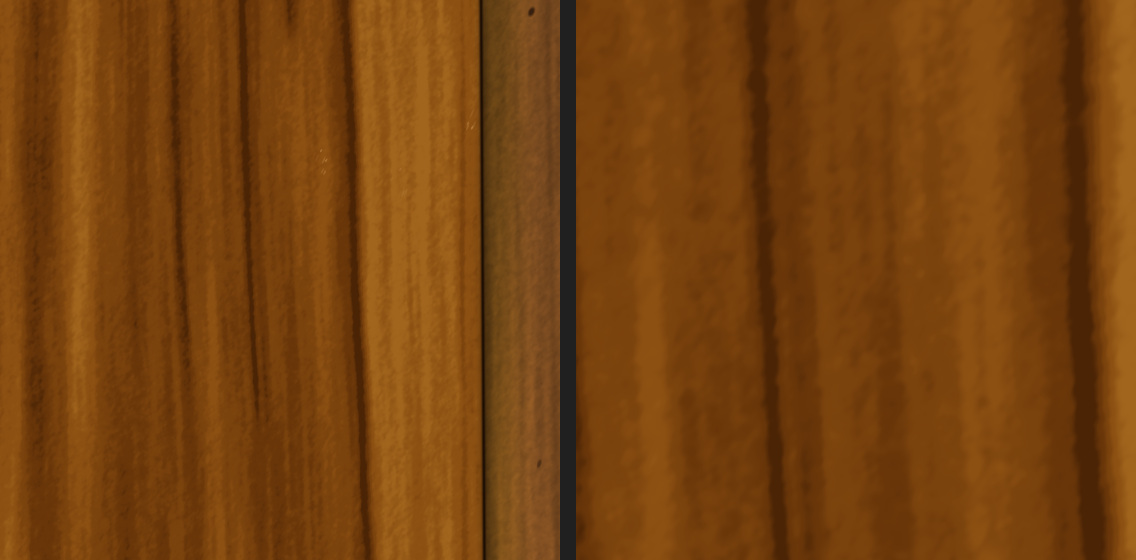
Left: the whole. Right: its middle third, enlarged.
Give the GLSL for this texture, as a Shadertoy shader.

```glsl
// Warm varnished wood: a wide board with near-vertical grain, a dark seam
// and a duller board on the right. Broad bands and stretched noise form a
// tone that indexes a brown ramp; small chips and pits lie on top.

float hash(vec2 p) {
    vec3 q = fract(vec3(p.xyx) * 0.1031);
    q += dot(q, q.yzx + 33.33);
    return fract((q.x + q.y) * q.z);
}

float noise(vec2 p) {
    vec2 i = floor(p), f = fract(p);
    f = f * f * (3.0 - 2.0 * f);
    float low = mix(hash(i), hash(i + vec2(1, 0)), f.x);
    float high = mix(hash(i + vec2(0, 1)), hash(i + vec2(1, 1)), f.x);
    return mix(low, high, f.y);
}

// Noise centred on zero
float wave(vec2 p) { return noise(p + 40.0) - 0.5; }

float band(float x, float centre, float width) {
    float d = (x - centre) / width;
    return exp(-d * d);
}

// Soft slanted ellipse
float fleck(vec2 p, vec2 size, float slant) {
    p.x -= slant * p.y;
    return 1.0 - smoothstep(0.4, 1.3, length(p / size));
}

vec3 woodRamp(float t) {
    vec3 c = mix(vec3(0.29, 0.14, 0.02), vec3(0.41, 0.21, 0.035), smoothstep(0.0, 0.25, t));
    c = mix(c, vec3(0.48, 0.26, 0.05), smoothstep(0.25, 0.5, t));
    c = mix(c, vec3(0.55, 0.315, 0.07), smoothstep(0.5, 0.75, t));
    return mix(c, vec3(0.63, 0.395, 0.115), smoothstep(0.75, 1.05, t));
}

// Streaks along the grain, from wide to hair-thin
float streaks(vec2 g) {
    return 0.26 * wave(g * vec2(24.0, 1.3))
         + 0.26 * wave(g * vec2(58.0, 2.6) + 7.0)
         + 0.20 * wave(g * vec2(120.0, 7.0) + 19.0);
}

// Fine slanted mottling
float mottle(vec2 p) {
    vec2 q = vec2(p.x - 0.5 * p.y, p.y + 0.3 * p.x);
    return 0.13 * wave(q * vec2(125.0, 75.0)) + 0.10 * wave(q * vec2(230.0, 170.0));
}

float wideBoardTone(vec2 g) {
    float x = g.x, y = g.y;
    float t = 0.43;
    t += 0.27 * (1.0 - smoothstep(0.025, 0.06, x));
    t -= 0.20 * band(x, 0.066, 0.019);
    t += 0.42 * band(x, 0.143, 0.026);
    t -= 0.12 * band(x, 0.24, 0.035);
    t += 0.10 * band(x, 0.385, 0.03);
    t += 0.15 * band(x, 0.575, 0.03);
    t += 0.48 * smoothstep(0.642, 0.662, x);
    t -= 0.17 * smoothstep(0.80, 0.835, x);

    // Dark growth lines
    t -= 0.30 * band(x, 0.325, 0.011) * smoothstep(0.0, 0.5, y);
    t -= 0.36 * band(x, 0.449, 0.007) * smoothstep(0.18, 0.32, y);
    t -= 0.12 * band(x, 0.455, 0.03);
    t -= 0.42 * band(x, 0.637, 0.009) * (0.7 + 0.3 * y);
    t -= 0.14 * band(x, 0.625, 0.018);
    t -= 0.20 * band(x, 0.827, 0.006);

    // Smoky mark at the top
    t -= 0.38 * band(x, 0.538, 0.016) * smoothstep(0.90, 0.97, y);
    return t + streaks(g);
}

void mainImage(out vec4 fragColor, in vec2 fragCoord) {
    vec2 p = fragCoord / iResolution.xy;

    // Grain leans most in the middle of the wide board
    float lean = 0.037 * smoothstep(0.12, 0.3, p.x) * (1.0 - smoothstep(0.64, 0.86, p.x));
    vec2 grain = p;
    grain.x += lean * (p.y - 0.5) + 0.006 * wave(p * vec2(3.0, 4.0));

    float grit = mottle(p);
    vec3 wide = woodRamp(wideBoardTone(grain) + grit);

    // Duller board, olive beside the seam and redder at the far edge
    vec3 dull = mix(vec3(0.45, 0.29, 0.09), vec3(0.50, 0.305, 0.13), smoothstep(0.88, 0.97, p.x));
    dull *= 1.0 + 0.65 * streaks(grain + 3.0) + 0.8 * grit;
    dull *= 1.0 - 0.18 * band(p.x, 0.984 + 0.02 * (0.6 - p.y), 0.008);

    // Seam with a soft shadow
    float seam = p.x - 0.862 - 0.006 * (0.5 - p.y);
    vec3 col = mix(wide, dull, smoothstep(-0.001, 0.002, seam));
    col *= 1.0 - 0.28 * band(seam, 0.004, 0.011);
    col = mix(col, vec3(0.09, 0.04, 0.01), 0.93 * band(seam, 0.0, 0.0032));

    // Pale chips in three loose clusters
    for (int i = 0; i < 18; i++) {
        float k = float(i), cluster = mod(k, 3.0);
        vec2 centre = vec2(0.575 + 0.133 * cluster, 0.71 + 0.07 * cluster * (cluster - 1.5));
        vec2 jitter = vec2(hash(vec2(k, 3.0)), hash(vec2(k, 8.0))) - 0.5;
        centre += jitter * vec2(0.02 + 0.02 * mod(cluster, 2.0), 0.05);
        float chip = fleck(p - centre, vec2(0.002, 0.003 + 0.006 * hash(vec2(k, 5.0))), 0.4);
        col = mix(col, vec3(0.78, 0.58, 0.32), 0.65 * chip * hash(vec2(k, 11.0)));
    }

    // Dark pits in the dull board
    float pits = fleck(p - vec2(0.949, 0.979), vec2(0.006, 0.009), 0.3);
    pits = max(pits, 0.6 * fleck(p - vec2(0.963, 0.172), vec2(0.004, 0.008), 0.3));
    col = mix(col, vec3(0.17, 0.09, 0.04), 0.85 * pits);

    fragColor = vec4(clamp(col, 0.0, 1.0), 1.0);
}
```
